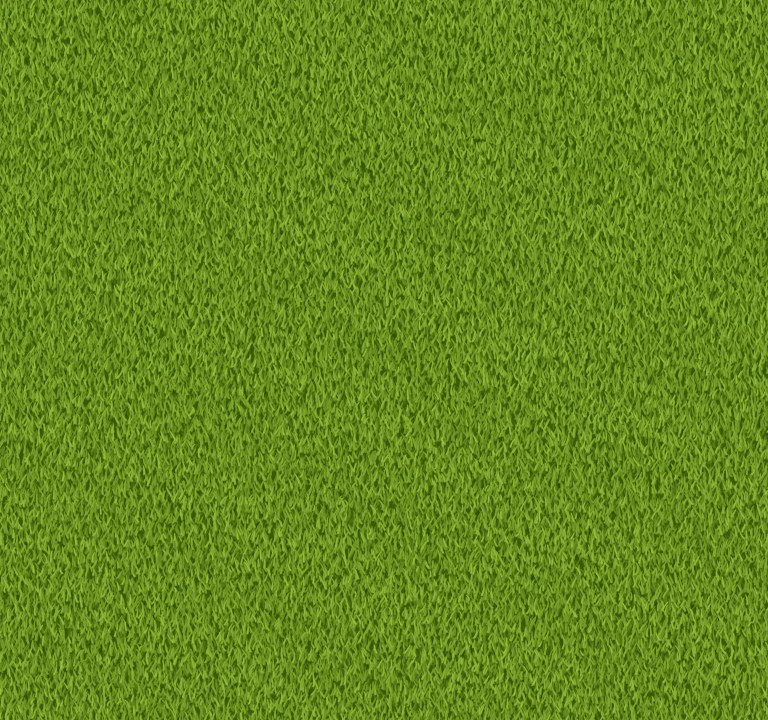
This texture is drawn by a Shadertoy shader. Its source:

```glsl
// Dense lawn seen from above: short tilted blades painted in layers over dark gaps.

const vec3 SHADOW_GREEN = vec3(0.22, 0.35, 0.02);
const vec3 MIDDLE_GREEN = vec3(0.40, 0.54, 0.115);
const vec3 BRIGHT_GREEN = vec3(0.56, 0.72, 0.22);

const int   LAYERS       = 9;
const vec2  CELL         = vec2(0.009, 0.014); // one blade per cell and layer
const float BLADE_LENGTH = 0.0125;
const float BLADE_WIDTH  = 0.0015;             // half width at the root
const float MAX_TILT     = 0.62;               // radians from upright
const float MAX_BEND     = 0.0016;
const float ROOT_SHADE   = 0.0;                // lowest layer
const float TOP_SHADE    = 0.87;               // highest layer
const float SHADE_SPREAD = 0.42;               // blade to blade variation
const float SIDE_LIGHT   = 0.13;               // lit left, darker right
const float SOFTNESS     = 0.75;               // edge blur in output samples

vec2 hash2(vec2 p) {
    return fract(sin(vec2(dot(p, vec2(127.1, 311.7)),
                          dot(p, vec2(269.5, 183.3)))) * 43758.5453);
}

// Maps a shade to grass colour; values slightly beyond 0..1 extrapolate.
vec3 grassColor(float shade) {
    float s = clamp(shade, -0.15, 1.15) * 2.0;
    return s < 1.0 ? mix(SHADOW_GREEN, MIDDLE_GREEN, s)
                   : mix(MIDDLE_GREEN, BRIGHT_GREEN, s - 1.0);
}

// Returns coverage in x and position across the blade (-1..1) in y.
vec2 blade(vec2 p, vec2 form, float bendSeed, float blur) {
    float tilt = (form.x * 2.0 - 1.0) * MAX_TILT;
    float c = cos(tilt), s = sin(tilt);
    p = vec2(c * p.x - s * p.y, s * p.x + c * p.y);

    float halfLength = 0.5 * BLADE_LENGTH * mix(0.7, 1.35, form.y);
    float along = clamp(p.y / halfLength, -1.0, 1.0);
    float across = p.x - (bendSeed * 2.0 - 1.0) * MAX_BEND * (along * along - 0.4);

    float width = BLADE_WIDTH * mix(1.0, 0.45, 0.5 + 0.5 * along);
    float sides = 1.0 - smoothstep(width - blur, width + blur, abs(across));
    float ends = 1.0 - smoothstep(halfLength - 2.0 * blur, halfLength + blur, abs(p.y));
    return vec2(sides * ends, clamp(across / BLADE_WIDTH, -1.0, 1.0));
}

void mainImage(out vec4 fragColor, in vec2 fragCoord) {
    vec2 uv = fragCoord / iResolution.y;
    float blur = SOFTNESS / iResolution.y;
    float shade = ROOT_SHADE;

    // Paint layers from the shaded roots up to the sunlit tips.
    for (int layer = 0; layer < LAYERS; layer++) {
        float level = float(layer);
        vec2 seed = vec2(level * 17.3, level * 9.7);
        vec2 grid = uv / CELL + hash2(seed + 3.1) * 5.0;
        vec2 home = floor(grid);
        float layerShade = mix(ROOT_SHADE, TOP_SHADE, level / float(LAYERS - 1));

        for (int y = -1; y <= 1; y++) {
            for (int x = -1; x <= 1; x++) {
                vec2 cell = home + vec2(x, y);
                vec2 center = cell + hash2(cell + seed);
                vec2 form = hash2(cell + seed + 41.7);
                vec2 look = hash2(cell + seed + 83.9);

                vec2 hit = blade((grid - center) * CELL, form, look.x, blur);
                float tone = layerShade + (look.y - 0.5) * SHADE_SPREAD
                           - hit.y * SIDE_LIGHT;
                shade = mix(shade, tone, hit.x);
            }
        }
    }

    fragColor = vec4(grassColor(shade), 1.0);
}
```
